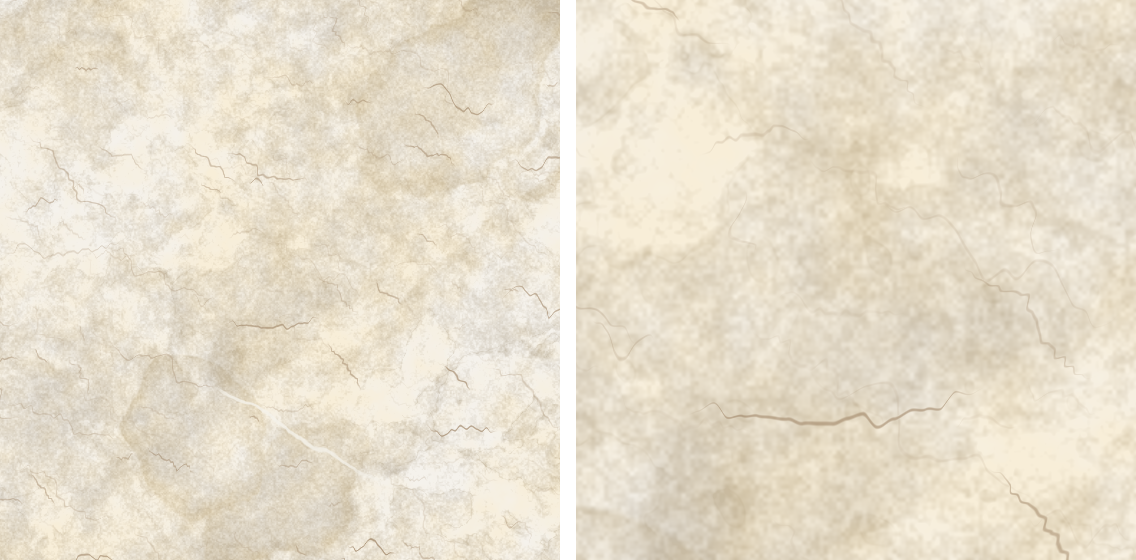
Left: the whole. Right: its middle third, enlarged.
Reproduce this texture procedurally as a Shadertoy shader.

```glsl
// Cream marble: cloudy limestone with diagonal streaks, rimmed clasts and pale scars.
// Layered value noise sets a tone and a warmth for each point; jittered cells
// scatter the fine brown cracks and the small oval fossils on top.

const vec3 MEAN_CREAM = vec3(0.902, 0.869, 0.803);
const vec3 TONE_STEP = vec3(0.037, 0.042, 0.050);
const vec3 WARM_STEP = vec3(0.003, -0.004, -0.020);
const vec3 CRACK_BROWN = vec3(0.60, 0.49, 0.37);
const vec3 SEAM_WHITE = vec3(0.96, 0.95, 0.92);
const float CLOUD_TONE = 3.6;
const float STREAK_TONE = 3.0;
const float MOTTLE_TONE = 3.6;
const float GRAIN_TONE = 1.5;
const float CRACK_ANGLE = -0.42;
const float CRACK_WIDTH = 0.0014;
const float BED_ANGLE = 0.72;
const int CLAST_COUNT = 4;
// Centre and radii of each clast
const vec4 CLASTS[CLAST_COUNT] = vec4[](
    vec4(0.83, 0.83, 0.23, 0.13), vec4(0.36, 0.24, 0.13, 0.14),
    vec4(0.53, 0.13, 0.18, 0.09), vec4(0.97, 0.71, 0.07, 0.04));

// Integer hash of a lattice point to two values in 0..1
vec2 hash2(vec2 p) {
    uvec2 v = uvec2(ivec2(floor(p))) * 1664525u + 1013904223u;
    v.x += v.y * 1664525u;
    v.y += v.x * 1664525u;
    v ^= v >> 16u;
    v.x += v.y * 1664525u;
    v.y += v.x * 1664525u;
    v ^= v >> 16u;
    return vec2(v & 65535u) / 65535.0;
}

float noise(vec2 p) {
    vec2 i = floor(p), f = fract(p);
    f = f * f * (3.0 - 2.0 * f);
    vec2 e = vec2(1.0, 0.0);
    return mix(mix(hash2(i).x, hash2(i + e.xy).x, f.x),
               mix(hash2(i + e.yx).x, hash2(i + e.xx).x, f.x), f.y);
}

float fbm(vec2 p) {
    float sum = 0.0, amp = 0.516;
    for (int i = 0; i < 5; i++) {
        sum += amp * noise(p);
        p = mat2(1.6, 1.2, -1.2, 1.6) * p + 17.3;
        amp *= 0.5;
    }
    return sum;
}

// Coordinates along and across a direction
vec2 alongAcross(vec2 p, float angle) {
    vec2 dir = vec2(cos(angle), sin(angle));
    return vec2(dot(p, dir), dot(p, vec2(-dir.y, dir.x)));
}

// Tapered wavy hairlines, one per jittered cell
float cracks(vec2 p, float cells, float seed) {
    vec2 g = p * cells;
    float ink = 0.0, soft = cells / iResolution.y;
    for (int y = -1; y <= 1; y++)
    for (int x = -1; x <= 1; x++) {
        vec2 cell = floor(g) + vec2(x, y);
        vec2 place = hash2(cell + seed), look = hash2(cell + seed + 71.0);
        vec2 d = alongAcross(g - cell - place, CRACK_ANGLE + 1.3 * (look.x - 0.5));
        d.y += 0.26 * (noise(vec2(d.x * 5.0, look.x * 90.0)) - 0.5);
        d.y += 0.07 * (noise(vec2(d.x * 19.0, look.y * 90.0)) - 0.5);
        float taper = 1.0 - abs(d.x) / mix(0.15, 0.75, look.y);
        float width = CRACK_WIDTH * cells * max(taper, 0.0);
        float line = 1.0 - smoothstep(0.2 * width, width + soft, abs(d.y));
        float strength = mix(0.12, 0.85, pow(place.x, 4.0));
        ink = max(ink, line * smoothstep(0.0, 0.4, taper) * strength);
    }
    return ink;
}

// Small ovals with a darker outline
float fossils(vec2 p, float cells) {
    vec2 g = p * cells, cell = floor(g), look = hash2(cell + 37.0);
    vec2 d = alongAcross(fract(g) - mix(vec2(0.3), vec2(0.7), hash2(cell)), look.x * 3.0);
    float radius = mix(0.06, 0.2, look.y * look.y);
    float dist = length(d * vec2(1.0, 1.5)) - radius + 0.08 * (noise(g * 7.0) - 0.5);
    float fill = 1.0 - smoothstep(-0.02, 0.02, dist);
    float rim = 1.0 - smoothstep(0.0, 0.03, abs(dist));
    return (0.6 * fill + 0.5 * rim) * step(0.45, look.x);
}

void mainImage(out vec4 fragColor, in vec2 fragCoord) {
    vec2 uv = fragCoord / iResolution.y;
    vec2 warp = vec2(fbm(uv * 8.0), fbm(uv * 8.0 + 41.0)) - 0.5;
    vec2 bed = alongAcross(uv + 0.05 * warp, BED_ANGLE);

    // Clouds, bedding streaks and crumbly mottling
    float tone = CLOUD_TONE * (fbm(uv * 3.0 + 5.0) - 0.5);
    tone += STREAK_TONE * (fbm(bed * vec2(2.0, 8.0) + 23.0) - 0.5);
    float warmth = 6.0 * (fbm(uv * 5.0 + 60.0) - 0.5) + 4.0 * (fbm(uv * 32.0) - 0.5);
    float detail = MOTTLE_TONE * (fbm(uv * 30.0 + 2.0 * warp) - 0.5);
    float fleck = noise(uv * 62.0 + 5.0 * warp);
    detail += 0.9 * smoothstep(0.76, 0.92, fleck) - 0.7 * smoothstep(0.24, 0.08, fleck);

    // Clasts: smoother, greyer inside, with a tan rim
    float inside = 0.0, rim = 0.0;
    for (int i = 0; i < CLAST_COUNT; i++) {
        vec2 q = alongAcross(uv - CLASTS[i].xy + 0.13 * warp, BED_ANGLE);
        float dist = (length(q / CLASTS[i].zw) - 1.0) * min(CLASTS[i].z, CLASTS[i].w);
        float body = 1.0 - smoothstep(-0.004, 0.004, dist);
        inside = max(inside, body);
        rim = max(rim, body * smoothstep(-0.045, 0.0, dist));
    }
    tone += detail * mix(1.0, 0.55, inside) - 0.35 * inside - 0.9 * rim;
    warmth += 1.5 * rim - 0.7 * inside;

    // Tan band with one sharp edge
    vec2 band = alongAcross(uv - vec2(0.60, 0.36) + 0.05 * warp, BED_ANGLE);
    float bandMask = smoothstep(-0.004, 0.004, -band.y) * (1.0 - smoothstep(0.01, 0.09, -band.y));
    bandMask *= smoothstep(-0.06, 0.04, band.x);
    tone -= 0.9 * bandMask;
    warmth += 0.6 * bandMask;

    // Pale curdled scars with tan outlines, thickest at lower right
    float curd = fbm((uv + 0.08 * warp) * 13.0 + 90.0);
    float scarred = smoothstep(0.48, 0.62, fbm(uv * 3.0 + 31.0)) * 0.6;
    scarred = max(scarred, smoothstep(0.55, 0.75, uv.x) * (1.0 - smoothstep(0.35, 0.55, uv.y)));
    tone += scarred * 1.5 * smoothstep(0.54, 0.60, curd);
    tone -= scarred * 1.1 * (1.0 - smoothstep(0.0, 0.018, abs(curd - 0.53)));

    // Fossils and fine grain
    tone -= 0.7 * fossils(uv + 0.01 * warp, 15.0) * (1.0 - inside);
    tone += GRAIN_TONE * (noise(uv * 210.0) + noise(uv * 390.0 + 9.0) - 1.0);
    vec3 color = MEAN_CREAM + TONE_STEP * clamp(tone, -3.2, 1.7) + WARM_STEP * clamp(warmth, -1.8, 2.0);

    // Brown cracks and one white seam
    vec2 bent = uv + 0.02 * warp;
    float ink = max(cracks(bent, 6.0, 3.0), 0.7 * cracks(bent, 13.0, 19.0));
    color = mix(color, CRACK_BROWN, ink * 0.8);
    vec2 seam = alongAcross(uv - vec2(0.37, 0.33) + 0.06 * warp, -0.53);
    float seamMask = (1.0 - smoothstep(0.001, 0.004, abs(seam.y)));
    seamMask *= smoothstep(0.0, 0.05, seam.x) * (1.0 - smoothstep(0.25, 0.5, seam.x));
    fragColor = vec4(mix(color, SEAM_WHITE, 0.8 * seamMask), 1.0);
}
```
